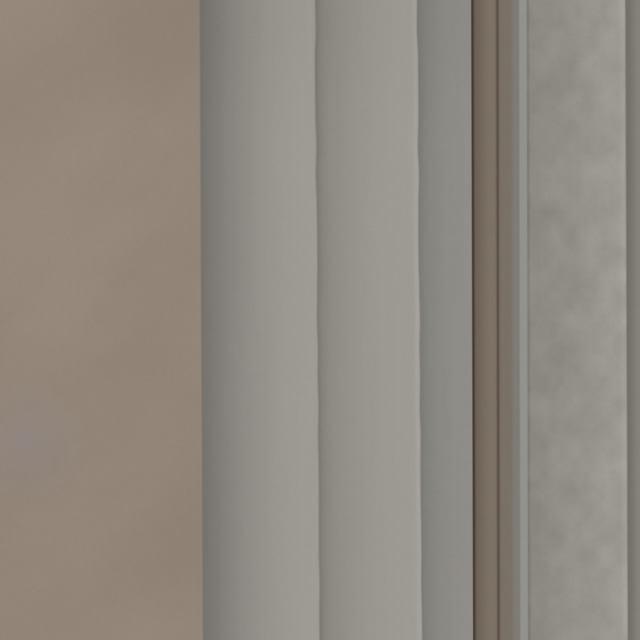
Reproduce this texture procedurally as a WebGL 2 fragment shader.

```glsl
#version 300 es
precision highp float;

uniform vec2 u_resolution;
out vec4 fragColor;

float hash(vec2 p) {
    return fract(sin(dot(p, vec2(127.1, 311.7))) * 43758.5453);
}

float noise(vec2 p) {
    vec2 i = floor(p), f = fract(p);
    f = f * f * (3.0 - 2.0 * f);
    return mix(mix(hash(i), hash(i + vec2(1, 0)), f.x),
               mix(hash(i + vec2(0, 1)), hash(i + vec2(1, 1)), f.x), f.y);
}

float fbm(vec2 p) {
    float sum = 0.0, amp = 0.5;
    for (int i = 0; i < 4; i++) {
        sum += amp * noise(p);
        p = p * 2.03 + 17.3;
        amp *= 0.5;
    }
    return sum;
}

// Soft step across a vertical edge, never thinner than a pixel
float edge(float at, float x, float soft) {
    float w = max(soft, 0.7 / u_resolution.x);
    return smoothstep(at - w, at + w, x);
}

// Thin vertical line
float line(float at, float x, float width) {
    float d = (x - at) / max(width, 0.7 / u_resolution.x);
    return exp(-d * d);
}

// Rounded fold: shaded on the left, rising to a pale right side
vec3 fold(float t, vec3 shade, vec3 pale) {
    return mix(shade, pale, 1.0 - pow(1.0 - clamp(t, 0.0, 1.0), 2.0));
}

void main() {
    vec2 uv = gl_FragCoord.xy / u_resolution;
    float x = uv.x, y = uv.y;
    float lean = 1.0 - y;
    float wobble = 0.002 * (noise(vec2(3.0, y * 22.0)) - 0.5);

    // Warm plaster wall with faint diagonal clouds
    float cloud = fbm(vec2(x * 4.0 + y, y * 6.0 - x * 3.0)) - 0.47;
    vec3 col = vec3(0.58, 0.525, 0.47) + 0.045 * cloud;
    col += vec3(-0.012, 0.0, 0.03) * exp(-dot((uv - vec2(0.04, 0.31)) * 14.0, (uv - vec2(0.04, 0.31)) * 14.0));
    col -= 0.012 * smoothstep(0.1, 0.31, x);

    // Three overlapping curtain folds
    float e1 = 0.312 + 0.005 * lean;
    float e2 = 0.492 + 0.008 * lean + wobble;
    float e3 = 0.652 + 0.007 * lean - wobble;
    float e4 = 0.736 + 0.003 * lean;
    vec3 pale = vec3(0.62, 0.605, 0.58);
    vec3 first = fold((x - e1) / (e2 - e1), vec3(0.46, 0.447, 0.43), pale);
    vec3 second = fold((x - e2) / (e3 - e2), vec3(0.535, 0.524, 0.50), pale);
    vec3 third = fold((x - e3) / (e4 - e3), vec3(0.505, 0.50, 0.48), vec3(0.565, 0.555, 0.535));
    second -= 0.07 * exp(-max(x - e2, 0.0) * 160.0);
    third -= 0.035 * exp(-max(x - e3, 0.0) * 160.0);
    vec3 cloth = mix(first, second, edge(e2, x, 0.0025));
    cloth = mix(cloth, third, edge(e3, x, 0.002));
    cloth += 0.025 * line(e3 - 0.004, x, 0.004);
    cloth += 0.012 * (fbm(vec2(x * 70.0, y * 5.0)) - 0.47);
    cloth -= 0.012 * smoothstep(0.75, 1.0, y);
    col = mix(col, cloth, edge(e1, x, 0.002));

    // Brown grooved frame
    vec3 frame = mix(vec3(0.42, 0.38, 0.34), vec3(0.49, 0.445, 0.40), smoothstep(0.74, 0.768, x));
    frame = mix(frame, vec3(0.475, 0.44, 0.40), edge(0.779, x, 0.002));
    frame -= 0.15 * line(e4 + 0.002, x, 0.0025);
    frame -= 0.13 * line(0.777 + 0.002 * lean, x, 0.0025);
    col = mix(col, frame, edge(e4, x, 0.0015));

    // Grey trim with a pale bead
    float trim = 0.800 + 0.002 * lean;
    col = mix(col, vec3(0.495, 0.485, 0.46), edge(trim, x, 0.005));
    col = mix(col, vec3(0.575, 0.57, 0.55), edge(trim + 0.011, x, 0.002));

    // Mottled panel, brighter toward its right edge
    float left = 0.823 + 0.002 * lean;
    float right = 0.977 + 0.004 * lean;
    vec3 panel = mix(vec3(0.55, 0.535, 0.51), vec3(0.61, 0.595, 0.57), smoothstep(left, right, x));
    panel += 0.07 * (fbm(uv * vec2(38.0, 30.0)) - 0.47);
    panel -= 0.06 * line(left + 0.001, x, 0.003);
    panel += 0.025 * line(right - 0.004, x, 0.005);
    col = mix(col, panel, edge(left, x, 0.002));

    // Shaded strip at the far right
    vec3 strip = mix(vec3(0.45, 0.435, 0.41), vec3(0.53, 0.51, 0.485), smoothstep(right, 1.0, x));
    col = mix(col, strip, edge(right, x, 0.002));

    // Fine grain
    col += 0.008 * (noise(uv * 260.0) - 0.5);
    fragColor = vec4(col, 1.0);
}
```
